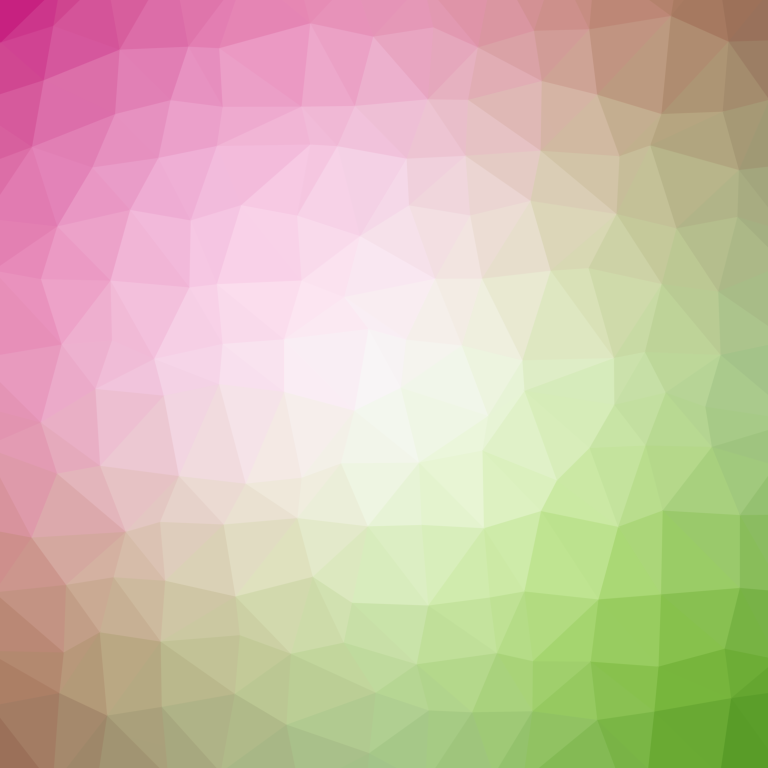
Give the GLSL for this background, as a three.js fragment shader.

```glsl
// Low-poly mosaic: a jittered grid of vertices is split into triangles, each
// filled with one flat colour. A pink-white-green ramp is read once along x
// and once down y, and the two readings are averaged in a perceptual space.

varying vec2 vUv;

const float CELL = 0.08;

vec2 hash2(vec2 p) {
  vec3 q = fract(p.xyx * vec3(0.1031, 0.1030, 0.0973));
  q += dot(q, q.yzx + 33.33);
  return fract((q.xx + q.yz) * q.zy);
}

// Grid vertex pushed off its place, in canvas units
vec2 vertexAt(vec2 id) {
  vec2 jitter = (hash2(id + 17.0) - 0.5) * 0.64;
  return (id + vec2(0.8, 0.93) + jitter) * CELL;
}

// Nine-stop ramp from magenta through white to green
vec3 ramp(float t) {
  float s = clamp(t, 0.0, 1.0) * 8.0;
  vec3 c = vec3(0.773, 0.106, 0.490);
  c = mix(c, vec3(0.871, 0.467, 0.682), clamp(s, 0.0, 1.0));
  c = mix(c, vec3(0.945, 0.714, 0.855), clamp(s - 1.0, 0.0, 1.0));
  c = mix(c, vec3(0.992, 0.878, 0.937), clamp(s - 2.0, 0.0, 1.0));
  c = mix(c, vec3(0.969, 0.969, 0.969), clamp(s - 3.0, 0.0, 1.0));
  c = mix(c, vec3(0.902, 0.961, 0.816), clamp(s - 4.0, 0.0, 1.0));
  c = mix(c, vec3(0.722, 0.882, 0.525), clamp(s - 5.0, 0.0, 1.0));
  c = mix(c, vec3(0.498, 0.737, 0.255), clamp(s - 6.0, 0.0, 1.0));
  return mix(c, vec3(0.302, 0.573, 0.129), clamp(s - 7.0, 0.0, 1.0));
}

// Cube-rooted XYZ, which is linear in Lab
vec3 toPerceptual(vec3 rgb) {
  mat3 rgbToXyz = mat3(0.4124, 0.2126, 0.0193,
                       0.3576, 0.7152, 0.1192,
                       0.1805, 0.0722, 0.9505);
  return pow(rgbToXyz * pow(rgb, vec3(2.2)), vec3(1.0 / 3.0));
}

vec3 fromPerceptual(vec3 c) {
  mat3 xyzToRgb = mat3(3.2406, -0.9689, 0.0557,
                       -1.5372, 1.8758, -0.2040,
                       -0.4986, 0.0415, 1.0570);
  return pow(clamp(xyzToRgb * (c * c * c), 0.0, 1.0), vec3(1.0 / 2.2));
}

vec3 gradient(vec2 p) {
  vec3 across = toPerceptual(ramp(p.x));
  vec3 down = toPerceptual(ramp(1.0 - p.y));
  return fromPerceptual(0.5 * (across + down));
}

// Signed distance to the line a-b, positive on its left
float edgeSide(vec2 p, vec2 a, vec2 b) {
  vec2 e = normalize(b - a);
  vec2 d = p - a;
  return e.x * d.y - e.y * d.x;
}

// Flat triangle: premultiplied colour with soft coverage in alpha
vec4 facet(vec2 p, vec2 a, vec2 b, vec2 c) {
  float inside = min(edgeSide(p, a, b), min(edgeSide(p, b, c), edgeSide(p, c, a)));
  float cover = smoothstep(-0.001, 0.001, inside);
  if (cover <= 0.0) return vec4(0.0);
  return vec4(gradient((a + b + c) / 3.0), 1.0) * cover;
}

void main() {
  vec2 home = floor(vUv / CELL - vec2(0.8, 0.93));
  vec4 sum = vec4(gradient(vUv), 1.0) * 0.0001;

  // Nearby quads, each cut along its shorter diagonal
  for (int j = -1; j <= 1; j++) {
    for (int i = -1; i <= 1; i++) {
      vec2 id = home + vec2(float(i), float(j));
      vec2 a = vertexAt(id);
      vec2 b = vertexAt(id + vec2(1.0, 0.0));
      vec2 c = vertexAt(id + vec2(1.0, 1.0));
      vec2 d = vertexAt(id + vec2(0.0, 1.0));
      if (distance(a, c) < distance(b, d)) {
        sum += facet(vUv, a, b, c) + facet(vUv, a, c, d);
      } else {
        sum += facet(vUv, a, b, d) + facet(vUv, b, c, d);
      }
    }
  }

  gl_FragColor = vec4(sum.rgb / sum.a, 1.0);
}
```
